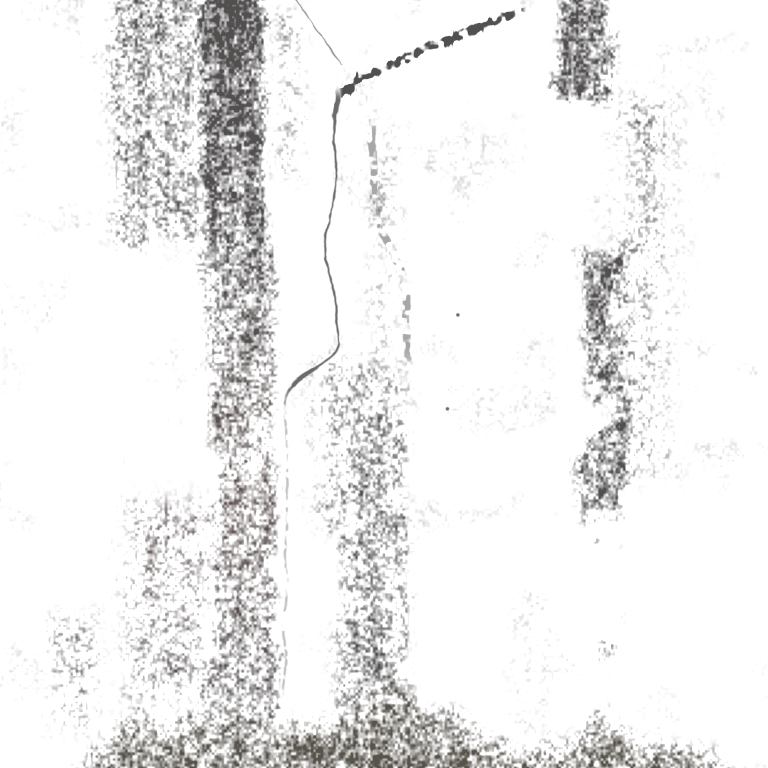
This texture is drawn by a WebGL 2 fragment shader. Its source:

```glsl
#version 300 es
precision highp float;
// Weathered white plaster with grainy vertical damp stains, a dirty base and thin cracks.
uniform vec2 u_resolution;
out vec4 fragColor;

const vec3 PLASTER = vec3(1.0);
const vec3 SOOT = vec3(0.32, 0.31, 0.31);
const vec3 MOSS = vec3(0.34, 0.325, 0.295);
const vec3 RUST = vec3(0.36, 0.315, 0.315);

float hash(vec2 cell) {
  vec3 q = fract(cell.xyx * vec3(0.1031, 0.1030, 0.0973));
  q += dot(q, q.yzx + 33.33);
  return fract((q.x + q.y) * q.z);
}

float noise(vec2 p) {
  vec2 i = floor(p), f = fract(p);
  f = f * f * (3.0 - 2.0 * f);
  return mix(mix(hash(i), hash(i + vec2(1, 0)), f.x),
             mix(hash(i + vec2(0, 1)), hash(i + vec2(1, 1)), f.x), f.y);
}

float fbm(vec2 p) {
  float sum = 0.0, weight = 0.5;
  for (int i = 0; i < 5; i++) {
    sum += weight * noise(p);
    p = p * 2.03 + 17.1;
    weight *= 0.5;
  }
  return sum;
}

float bump(float x, float center, float width) {
  float t = (x - center) / width;
  return exp(-t * t);
}

// Soft-edged rectangle
float stain(vec2 p, vec2 center, vec2 extent, float feather) {
  vec2 q = abs(p - center) - extent;
  float d = length(max(q, 0.0)) + min(max(q.x, q.y), 0.0);
  return 1.0 - smoothstep(-feather, feather, d);
}

float band(float x, float low, float high, float feather) {
  return smoothstep(low - feather, low + feather, x) * (1.0 - smoothstep(high - feather, high + feather, x));
}

// Antialiased line along the zero level of a field
float stroke(float field, float width, float pixel) {
  float slope = max(length(vec2(dFdx(field), dFdy(field))) / pixel, 0.3);
  return 1.0 - smoothstep(width - pixel, width + pixel, abs(field) / slope);
}

float streaks(vec2 p, float blotch) {
  float y = p.y;
  float axis = 0.319 - 0.017 * smoothstep(0.5, 0.95, y);
  float d = mix(0.45, 0.74, smoothstep(0.35, 0.9, y)) * band(p.x, axis - 0.044, axis + 0.04, 0.012);
  d *= 1.0 - 0.5 * bump(y, 0.41, 0.02);
  d += 0.24 * bump(p.x, axis, 0.025) * smoothstep(0.68, 0.97, y);
  float middle = mix(0.52, 0.36, smoothstep(0.3, 0.55, y));
  d = max(d, middle * stain(p, vec2(0.485, 0.27), vec2(0.037, 0.23), 0.032));
  d = max(d, 0.72 * stain(p, vec2(0.76, 0.96), vec2(0.033, 0.09), 0.018));
  float broken = mix(smoothstep(0.4, 0.55, blotch), 1.0, smoothstep(0.45, 0.65, y));
  d = max(d, 0.66 * broken * stain(p, vec2(0.79, 0.5), vec2(0.028, 0.17), 0.022));
  return max(d, 0.7 * smoothstep(0.42, 0.52, blotch) * stain(p, vec2(0.79, 0.22), vec2(0.013, 0.075), 0.012));
}

float hazes(vec2 p, float blotch) {
  float d = 0.43 * stain(p, vec2(0.205, 0.86), vec2(0.055, 0.17), 0.035);
  d = max(d, 0.36 * stain(p, vec2(0.22, 0.22), vec2(0.055, 0.13), 0.045));
  d = max(d, 0.27 * stain(p, vec2(0.47, 0.42), vec2(0.06, 0.11), 0.04));
  d = max(d, 0.23 * stain(p, vec2(0.375, 0.88), vec2(0.02, 0.11), 0.03));
  d = max(d, 0.24 * stain(p, vec2(0.84, 0.63), vec2(0.04, 0.25), 0.06));
  d = max(d, 0.22 * stain(p, vec2(0.1, 0.12), vec2(0.035, 0.08), 0.04));
  d = max(d, 0.16 * stain(p, vec2(0.5, 0.68), vec2(0.025, 0.17), 0.03));
  return max(d * (0.65 + 0.7 * blotch), 0.11 * smoothstep(0.52, 0.72, blotch));
}

float baseDirt(vec2 p, float blotch) {
  float height = 0.085 * band(p.x, 0.12, 0.6, 0.06) + 0.045 * band(p.x, 0.58, 0.94, 0.03);
  height += 0.055 * bump(p.x, 0.51, 0.04) + 0.05 * bump(p.x, 0.79, 0.03) - 0.015;
  return (0.5 + 0.35 * blotch) * (1.0 - smoothstep(height - 0.045, height + 0.025, p.y));
}

float cracks(vec2 p, float crumble, float pixel) {
  float wobble = 0.014 * (fbm(p.yy * vec2(22.0, 3.0)) - 0.48);
  float path = 0.372 + 0.066 * smoothstep(0.48, 0.555, p.y) - 0.018 * bump(p.y, 0.67, 0.05);
  float width = 0.0006 + 0.0013 * crumble + 0.003 * crumble * (bump(p.y, 0.505, 0.015) + bump(p.y, 0.86, 0.03));
  float fade = mix(0.35 * smoothstep(0.4, 0.6, crumble), 0.85, smoothstep(0.46, 0.5, p.y));
  float ink = fade * stroke(p.x - path - wobble, width, pixel) * band(p.y, 0.1, 0.88, 0.01);
  float upper = p.x - 0.445 + 0.67 * (p.y - 0.915) - wobble;
  ink = max(ink, 0.7 * stroke(upper, 0.0012 * crumble, pixel) * step(0.915, p.y));
  float rising = p.y - 0.88 - 0.48 * (p.x - 0.445) - 0.025 * (fbm(p.xx * vec2(25.0, 4.0)) - 0.48);
  float rubble = stroke(rising, 0.009 * crumble, pixel) * band(p.x, 0.443, 0.682, 0.004);
  ink = max(ink, rubble * smoothstep(0.38, 0.55, crumble));
  float side = p.x - 0.487 - 0.04 * (1.0 - smoothstep(0.6, 0.75, p.y)) - wobble;
  float flakes = smoothstep(0.5, 0.65, crumble) * band(p.y, 0.52, 0.85, 0.03);
  return max(ink, 0.5 * flakes * stroke(side, 0.005, pixel));
}

void main() {
  vec2 p = gl_FragCoord.xy / u_resolution;
  float pixel = 1.0 / min(u_resolution.x, u_resolution.y);
  float blotch = fbm(p * vec2(13.0, 15.0) + 5.0);
  vec2 warped = p + 0.035 * (vec2(fbm(p * 28.0), fbm(p * 28.0 + 60.0)) - 0.48);

  // Fine grit, with a share of vertical brushing
  float grit = 0.42 * noise(p * vec2(310.0, 270.0)) + 0.27 * noise(p * vec2(130.0, 150.0) + 9.0)
             + 0.16 * noise(p * vec2(45.0, 38.0)) + 0.15 * noise(p * vec2(170.0, 11.0));
  float dirt = baseDirt(warped, blotch);
  float density = max(max(streaks(warped, blotch), hazes(warped, blotch)), dirt);
  float ink = clamp(1.25 * density - 0.3 + 2.5 * (grit - 0.5), 0.0, 1.0) * smoothstep(0.02, 0.25, density);

  float crumble = 0.6 * noise(p * 160.0 + 31.0) + 0.4 * noise(p * 70.0);
  ink = max(ink, cracks(p, crumble, pixel));

  // A few isolated pits
  for (int i = 0; i < 5; i++) {
    vec2 pit = vec2(hash(vec2(i, 3)), 0.35 + 0.3 * hash(vec2(i, 8)));
    ink = max(ink, 0.85 * (1.0 - smoothstep(0.0022 - pixel, 0.0022 + pixel, length(p - pit))));
  }

  vec3 tint = mix(SOOT, RUST, bump(p.y, 0.35, 0.2) * band(p.x, 0.15, 0.38, 0.03));
  tint = mix(tint, MOSS, smoothstep(0.1, 0.5, dirt));
  fragColor = vec4(mix(PLASTER, tint, ink), 1.0);
}
```
